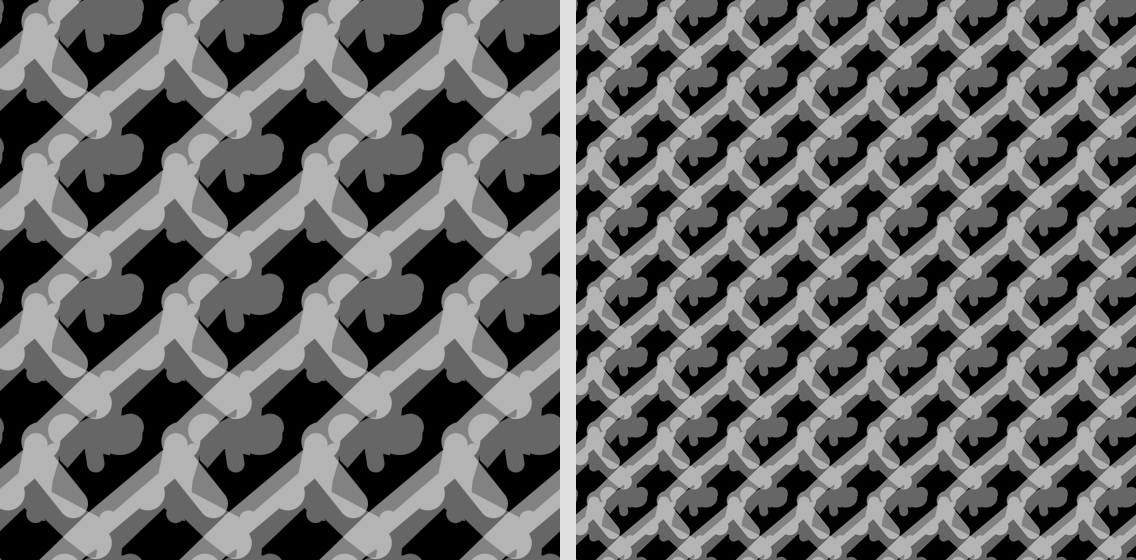
Left: one tile. Right: repeated 2 by 2.
This pattern is drawn by a Shadertoy shader. Its source:

```glsl
// Four by four repeats of two overlapping translucent grey silhouettes on black.
const float REPEATS = 4.0;
const float UNIT = 288.0;                 // shape units per tile, y pointing down
const vec2 PHASE = vec2(-1.0 / 3.0);      // tile offset from the top left corner
const vec3 BACKGROUND = vec3(0.0);
const vec3 DARK_LAYER = vec3(0.40);
const vec3 MID_LAYER = vec3(0.51);
const float EDGE_PIXELS = 0.75;

const int CORNERS = 8;
const vec2 LIMB[CORNERS] = vec2[CORNERS](
    vec2(10, 52), vec2(108, 104), vec2(130, 150), vec2(82, 183),
    vec2(40, 150), vec2(-5, 107), vec2(-45, 50), vec2(-23, 15));
const vec2 STRIP[CORNERS] = vec2[CORNERS](
    vec2(110, 135), vec2(265, 10), vec2(285, 112), vec2(268, 110),
    vec2(242, 85), vec2(155, 168), vec2(153, 190), vec2(100, 195));
const vec2 BODY[CORNERS] = vec2[CORNERS](
    vec2(20, 228), vec2(66, 198), vec2(84, 188), vec2(158, 182),
    vec2(130, 265), vec2(77, 252), vec2(43, 291), vec2(27, 275));
const vec2 TORSO[CORNERS] = vec2[CORNERS](
    vec2(-46, 243), vec2(-58, 302), vec2(-30, 335), vec2(10, 342),
    vec2(12, 318), vec2(26, 272), vec2(12, 244), vec2(-2, 250));

float disc(vec2 p, vec2 center, float radius) {
    return length(p - center) - radius;
}

float capsule(vec2 p, vec2 a, vec2 b, float radius) {
    vec2 ap = p - a, ab = b - a;
    return length(ap - ab * clamp(dot(ap, ab) / dot(ab, ab), 0.0, 1.0)) - radius;
}

float ellipse(vec2 p, vec2 center, vec2 radii) {
    vec2 q = (p - center) / radii;
    float k = length(q);
    return k * (k - 1.0) / max(length(q / radii), 0.0001);
}

float polygon(vec2 p, vec2 v[CORNERS]) {
    float d = dot(p - v[0], p - v[0]);
    float side = 1.0;
    for (int i = 0; i < CORNERS; i++) {
        vec2 a = v[i], b = v[(i + CORNERS - 1) % CORNERS];
        vec2 e = b - a, w = p - a;
        vec2 q = w - e * clamp(dot(w, e) / dot(e, e), 0.0, 1.0);
        d = min(d, dot(q, q));
        bvec3 c = bvec3(p.y >= a.y, p.y < b.y, e.x * w.y > e.y * w.x);
        if (all(c) || all(not(c))) side = -side;
    }
    return side * sqrt(d);
}

// Diagonal ribbon with rounded swellings and one leg
float midShape(vec2 p) {
    float d = capsule(p, vec2(-18, 237), vec2(105, 118), 30.5);
    d = min(d, capsule(p, vec2(100, 122), vec2(262, -14), 30.5));
    d = min(d, disc(p, vec2(-12, 236), 40.0));
    d = min(d, disc(p, vec2(101, 157), 33.0));
    d = min(d, disc(p, vec2(208, 55), 35.0));
    return min(d, capsule(p, vec2(-20, 270), vec2(55, 364), 30.0));
}

// Angular body with lobes and knobs
float darkShape(vec2 p) {
    float d = min(polygon(p, LIMB), polygon(p, STRIP));
    d = min(d, min(polygon(p, BODY), polygon(p, TORSO)));
    d = min(d, capsule(p, vec2(120, 147), vec2(245, 40), 30.0));
    d = min(d, capsule(p, vec2(97, 255), vec2(101, 282), 18.0));
    d = min(d, ellipse(p, vec2(150, 225), vec2(47, 39)));
    d = min(d, disc(p, vec2(172, 207), 28.0));
    d = min(d, disc(p, vec2(265, 97), 19.0));
    d = min(d, disc(p, vec2(127, 109), 19.0));
    d = min(d, disc(p, vec2(37, 213), 34.0));
    d = min(d, disc(p, vec2(-22, 243), 24.0));
    return min(d, disc(p, vec2(14, 256), 16.0));
}

vec3 screenBlend(vec3 base, vec3 layer) {
    return 1.0 - (1.0 - base) * (1.0 - layer);
}

void mainImage(out vec4 fragColor, in vec2 fragCoord) {
    vec2 uv = fragCoord / iResolution.xy;
    vec2 p = UNIT * fract(REPEATS * vec2(uv.x, 1.0 - uv.y) + PHASE);

    // Neighbouring tiles let shapes cross the tile borders
    float dark = UNIT, mid = UNIT;
    for (int y = -1; y <= 1; y++)
    for (int x = -1; x <= 1; x++) {
        vec2 q = p + UNIT * vec2(x, y);
        dark = min(dark, darkShape(q));
        mid = min(mid, midShape(q));
    }

    // Translucent layers
    float edge = EDGE_PIXELS * REPEATS * UNIT / iResolution.y;
    vec3 color = screenBlend(BACKGROUND, DARK_LAYER * smoothstep(edge, -edge, dark));
    color = screenBlend(color, MID_LAYER * smoothstep(edge, -edge, mid));
    fragColor = vec4(color, 1.0);
}
```
